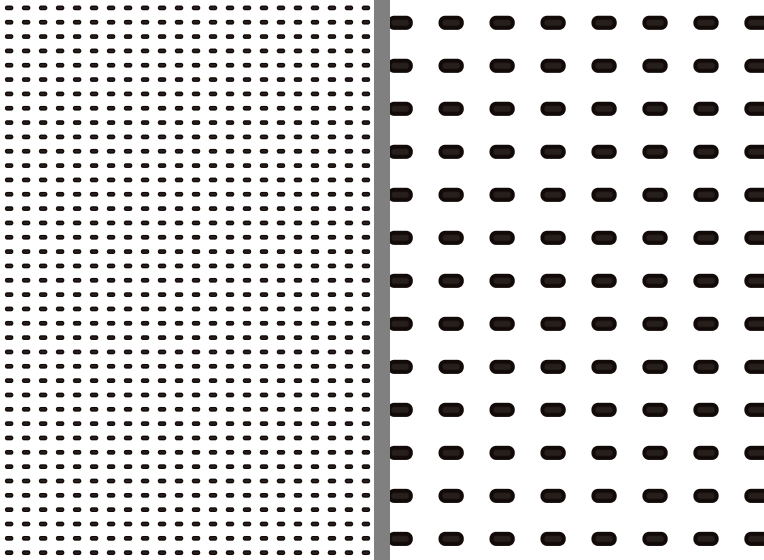
Left: the whole. Right: its middle third, enlarged.
Give the GLSL for this pattern, as a WebGL 2 fragment shader.

```glsl
#version 300 es
precision highp float;
// Regular grid of short black round-ended dashes, 22 across and 39 down, on white.

uniform vec2 u_resolution;
out vec4 fragColor;

float roundedBox(vec2 p, vec2 halfSize, float radius) {
    vec2 q = abs(p) - halfSize + radius;
    return length(max(q, 0.0)) + min(max(q.x, q.y), 0.0) - radius;
}

void main() {
    // The canvas is one unit tall and two thirds wide.
    vec2 canvas = vec2(0.668, 1.0);
    vec2 p = gl_FragCoord.xy / u_resolution * canvas;
    float pixel = 1.0 / u_resolution.y;

    // Offset from the centre of the nearest dash.
    vec2 pitch = vec2(0.04543, 0.0256) * canvas;
    vec2 firstCentre = vec2(0.0244, 0.0131) * canvas;
    vec2 local = (fract((p - firstCentre) / pitch + 0.5) - 0.5) * pitch;

    float d = roundedBox(local, vec2(0.00752, 0.0042), 0.0040);

    // Warm black ink, slightly deeper towards the rim.
    vec3 rim = vec3(0.07, 0.04, 0.03);
    vec3 core = vec3(0.15, 0.12, 0.11);
    vec3 ink = mix(rim, core, smoothstep(0.0018, 0.0030, -d));

    float coverage = clamp(0.5 - d / pixel, 0.0, 1.0);
    fragColor = vec4(mix(vec3(1.0), ink, coverage), 1.0);
}
```
